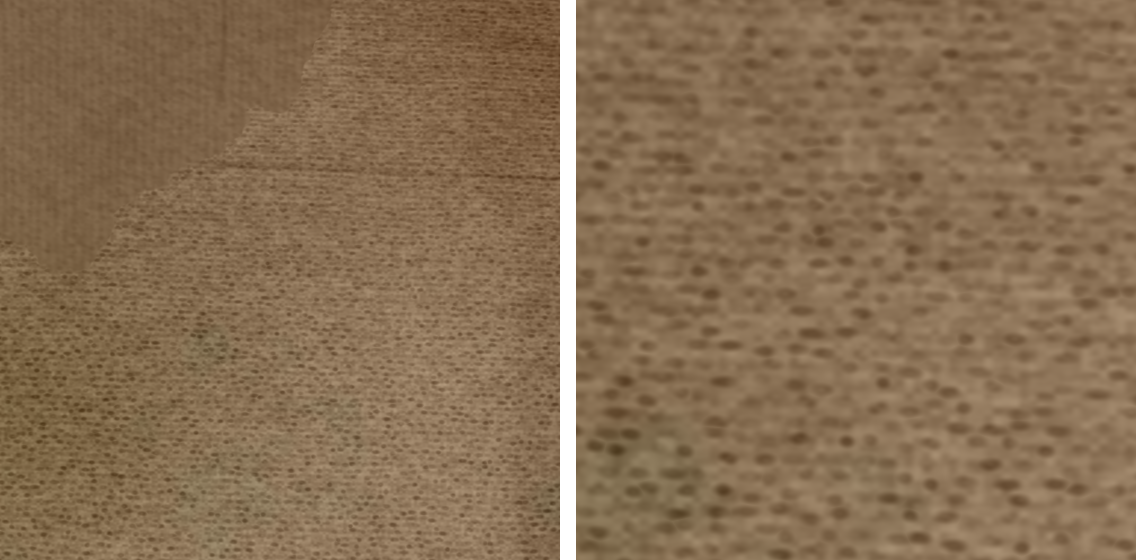
Left: the whole. Right: its middle third, enlarged.
Give the GLSL for this texture, as a Shadertoy shader.

```glsl
float hash(vec2 p) {
    vec3 q = fract(vec3(p.xyx) * 0.1031);
    q += dot(q, q.yzx + 33.33);
    return fract((q.x + q.y) * q.z);
}

float valueNoise(vec2 p) {
    vec2 cell = floor(p);
    vec2 f = fract(p);
    f = f * f * (3.0 - 2.0 * f);
    float low = mix(hash(cell), hash(cell + vec2(1, 0)), f.x);
    float high = mix(hash(cell + vec2(0, 1)), hash(cell + vec2(1, 1)), f.x);
    return mix(low, high, f.y);
}

// Noise centred on zero
float signedNoise(vec2 p) {
    return valueNoise(p) - 0.5;
}

float cloud(vec2 p) {
    return signedNoise(p) + 0.5 * signedNoise(p * 2.1 + 17.0)
         + 0.25 * signedNoise(p * 4.3 + 41.0);
}

// Gaussian spot with separate radii
float glow(vec2 p, vec2 center, vec2 radius) {
    vec2 d = (p - center) / radius;
    return exp(-dot(d, d));
}

// Dark gaps between the loops of yarn, one jittered dash per cell
float stitchGaps(vec2 p, float jitter) {
    vec2 home = floor(p);
    float gaps = 0.0;
    for (int j = -1; j <= 1; j++) {
        for (int i = -1; i <= 1; i++) {
            vec2 cell = home + vec2(i, j);
            float seed = hash(cell + 7.0);
            vec2 center = cell + 0.5 + jitter * (vec2(hash(cell + 31.0), hash(cell + 67.0)) - 0.5);
            center.x += 0.25 * (mod(cell.y, 2.0) * 2.0 - 1.0);
            vec2 d = (p - center) / vec2(0.28 + 0.22 * seed, 0.42);
            float dash = 1.0 - smoothstep(0.25, 1.15, length(d));
            gaps = max(gaps, dash * mix(0.15, 1.0, hash(cell + 103.0)));
        }
    }
    return gaps;
}

// Height above which the cloth looks smoothed
float smoothEdge(float x) {
    return 0.52 + 0.06 * (1.0 - smoothstep(0.03, 0.10, x))
         + 0.14 * smoothstep(0.13, 0.26, x)
         + 0.15 * smoothstep(0.25, 0.52, x)
         + 0.25 * smoothstep(0.50, 0.64, x);
}

// Coarse knit: gaps, row grooves and yarn grain
float knitTone(vec2 uv) {
    float row = uv.y + 0.03 * uv.x + 0.006 * signedNoise(uv * 7.0);
    row = 78.0 * row + 16.0 * row * row;
    float column = uv.x * 50.0 + 0.8 * signedNoise(uv * 9.0);
    float coarse = 1.0 - smoothstep(0.3, 0.75, uv.y);
    float gaps = stitchGaps(vec2(column, row), 0.6);
    float tone = 0.035 - mix(0.085, 0.135, coarse) * gaps;
    tone += 0.012 * cos(6.2832 * row);
    tone += 0.075 * signedNoise(vec2(uv.x * 75.0, row * 1.6));
    tone += 0.085 * signedNoise(uv * vec2(190.0, 230.0));
    tone += 0.035 * signedNoise(vec2(uv.x * 9.0, row * 0.7));
    return tone;
}

// Blurred weave: soft slanted mottles and faint columns
float smoothTone(vec2 uv) {
    vec2 slanted = vec2(uv.x - 0.5 * uv.y, uv.y + 0.45 * uv.x);
    float tone = 0.05 * signedNoise(slanted * vec2(58.0, 105.0));
    tone += 0.025 * signedNoise(slanted * vec2(110.0, 170.0));
    tone += 0.008 * cos(uv.x * 400.0 + 2.0 * signedNoise(uv * 12.0));
    tone -= 0.025 * stitchGaps(uv * vec2(52.0, 84.0), 0.8);
    return tone;
}

// Broad light and shade over the cloth
float shadeTone(vec2 uv) {
    float tone = 0.065 * glow(uv, vec2(0.76, 0.24), vec2(0.34, 0.36));
    tone += 0.03 * glow(uv, vec2(0.35, 0.02), vec2(0.45, 0.16));
    tone -= 0.09 * glow(uv, vec2(1.05, 1.02), vec2(0.24, 0.38));
    tone -= 0.04 * glow(uv, vec2(0.0, 0.32), vec2(0.24, 0.22));
    tone -= 0.03 * smoothstep(0.90, 0.94, uv.x) * (1.0 - smoothstep(0.45, 0.7, uv.y));
    return tone + 0.03 * cloud(uv * 5.0);
}

// Soft dark line, given the signed distance to it
float crease(float distanceToLine, float width) {
    return exp(-pow(distanceToLine / width, 2.0));
}

void mainImage(out vec4 fragColor, in vec2 fragCoord) {
    vec2 uv = fragCoord / iResolution.xy;
    vec3 clothBrown = vec3(0.492, 0.392, 0.288);

    // Ragged border between both textures
    float border = uv.y - smoothEdge(uv.x) + 0.035 * cloud(uv * 26.0);
    float smoothed = smoothstep(-0.006, 0.006, border);
    float tone = shadeTone(uv) + mix(knitTone(uv), smoothTone(uv) - 0.005, smoothed);

    // Seam across the right and faint fold at the top
    float seamLine = uv.y - 0.722 + 0.041 * uv.x + 0.003 * signedNoise(uv * 30.0);
    float seam = crease(seamLine, 0.0045) * smoothstep(0.34, 0.40, uv.x);
    float fold = crease(uv.x - 0.39 - 0.06 * (uv.y - 0.78), 0.006) * smoothstep(0.76, 0.84, uv.y);
    tone -= 0.065 * seam * (0.7 + 0.6 * valueNoise(uv * 60.0)) + 0.035 * fold;

    // Olive cast low on the left, rust on the right, faint green stains
    vec3 color = clothBrown + tone * vec3(1.0, 1.02, 0.98);
    color += vec3(-0.012, 0.0, -0.028) * glow(uv, vec2(0.0, 0.25), vec2(0.35, 0.32));
    color += vec3(0.012, -0.008, -0.018) * glow(uv, vec2(1.0, 0.95), vec2(0.4, 0.4));
    float stain = smoothstep(0.15, 0.55, cloud(uv * 8.0 + 5.0)) * (1.0 - smoothstep(0.4, 0.55, uv.y));
    color += vec3(-0.03, -0.005, -0.008) * stain;
    fragColor = vec4(clamp(color, 0.0, 1.0), 1.0);
}
```
